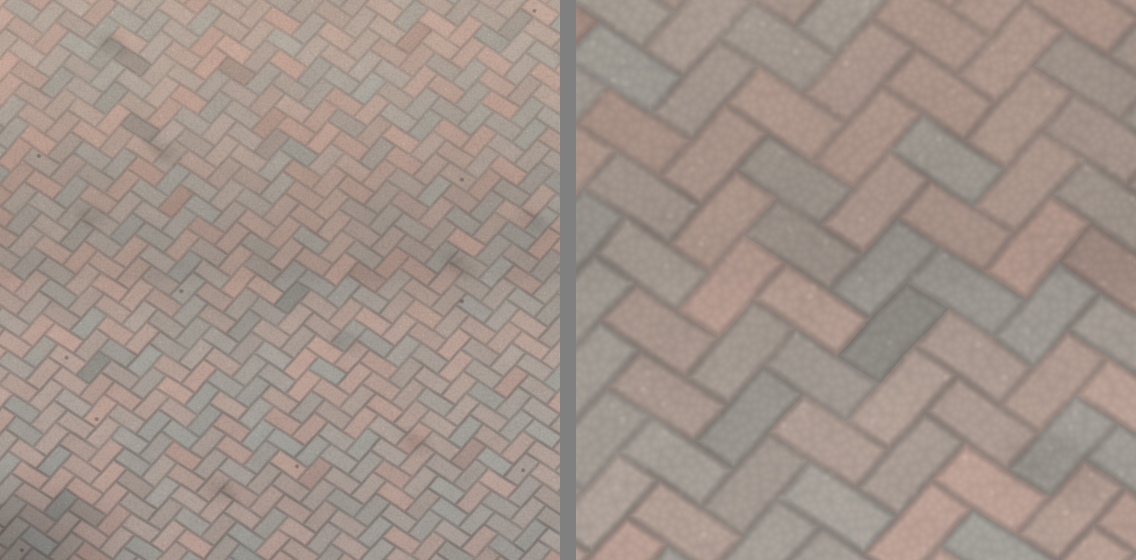
Left, the full canvas; right, a detail of the centre.
Write a Shadertoy shader that draws this texture.

```glsl
// Herringbone brick paving, seen slightly foreshortened: pink and grey 2:1 pavers.
// A skewed lattice is split into bricks by the diagonal index (x + y) mod 4;
// cellular noise adds grain, specks and stains, and broad ramps add uneven light.

float hash(vec2 p) {
    vec3 h = fract(p.xyx * vec3(0.1031, 0.1030, 0.0973));
    h += dot(h, h.yzx + 33.33);
    return fract((h.x + h.y) * h.z);
}

// Distance to the nearest scattered point; only a share of the cells hold one
float cellular(vec2 p, float share) {
    vec2 home = floor(p);
    float nearest = 1.0;
    for (int j = -1; j <= 1; j++)
    for (int i = -1; i <= 1; i++) {
        vec2 cell = home + vec2(i, j);
        vec2 point = cell + vec2(hash(cell + 17.0), hash(cell + 59.0));
        if (hash(cell + 91.0) < share) nearest = min(nearest, length(p - point));
    }
    return nearest;
}

// Layered sines, about -1 to 1
float waves(vec2 p) {
    return 0.5 * sin(p.x + 1.7 * sin(p.y * 0.8))
         + 0.3 * sin(p.y * 1.9 - p.x * 1.3 + 2.0)
         + 0.2 * sin(p.x * 3.7 + p.y * 2.9);
}

// Finds the brick around q: its lower corner, and its size
void findBrick(vec2 q, out vec2 corner, out vec2 size) {
    corner = floor(q);
    float k = mod(corner.x + corner.y, 4.0);
    bool lying = k < 1.5;
    size = lying ? vec2(2, 1) : vec2(1, 2);
    if (k > 0.5 && lying) corner.x -= 1.0;
    if (k > 2.5) corner.y -= 1.0;
}

void mainImage(out vec4 fragColor, in vec2 fragCoord) {
    vec2 uv = fragCoord / iResolution.y;

    // Canvas to brick lattice, with a faint unevenness in the laying
    mat2 brickAxes = mat2(0.0253, -0.0167, 0.0202, 0.0224);
    vec2 q = inverse(brickAxes) * (uv - vec2(0.479, 0.443)) + vec2(1.0, 0.5);
    q += 0.045 * vec2(waves(uv * 31.0), waves(uv.yx * 27.0 + 4.0));

    vec2 corner, size;
    findBrick(q, corner, size);
    vec2 inset = min(q - corner, size - q + corner);
    float edge = min(inset.x, inset.y);

    // Each brick lies between grey and pink, with its own brightness
    float pinkness = hash(corner + 7.0);
    vec3 color = mix(vec3(0.613, 0.602, 0.578), vec3(0.703, 0.598, 0.558), pinkness);
    color *= 0.975 + 0.06 * hash(corner + 131.0);
    color *= 1.0 - 0.08 * step(0.97, hash(corner + 211.0));

    // Grain, mottling and pale specks
    color *= 1.035 - 0.07 * cellular(uv * 190.0, 1.0);
    color *= 1.0 + 0.014 * waves(uv * 90.0);
    color += 0.035 * (1.0 - smoothstep(0.05, 0.35, cellular(uv * 120.0, 0.08)));

    // Thin soft joints, fainter toward the far top, with uneven wear
    float soft = max(0.13, 50.0 / iResolution.y);
    float joint = 1.0 - smoothstep(0.0, 0.04 + soft, edge);
    float depth = mix(0.52, 0.30, smoothstep(0.1, 0.9, uv.y));
    depth *= 1.0 + 0.3 * waves(uv * 45.0 + 3.0);
    color = mix(color, vec3(0.42, 0.39, 0.375), joint * depth);

    // Sparse stains, stretched along the bricks, and a few small dark spots
    float stain = 1.0 - smoothstep(0.05, 0.4, cellular(q * vec2(0.25, 0.4), 0.03));
    color *= 1.0 - 0.13 * stain * (0.75 + 0.25 * waves(uv * 140.0));
    color *= 1.0 - 0.25 * (1.0 - smoothstep(0.05, 0.2, cellular(uv * 36.0, 0.006)));

    // Light: bright warm top, dim band above the middle, shaded lower left
    float upper = mix(0.935, 1.055, smoothstep(0.5, 0.95, uv.y));
    float lower = mix(0.985, 1.015, smoothstep(0.0, 0.3, uv.y))
                - 0.045 * smoothstep(0.4, 0.5, uv.y);
    float light = mix(lower, upper, smoothstep(0.49, 0.51, uv.y));
    light += 0.01 * waves(uv * 7.0);
    light -= 0.22 * (1.0 - smoothstep(0.0, 0.24, length(uv * vec2(0.8, 1.1))));
    vec3 warmth = mix(vec3(0.99, 1.0, 1.01), vec3(1.015, 1.0, 0.98), uv.y);

    fragColor = vec4(color * light * warmth, 1.0);
}
```
